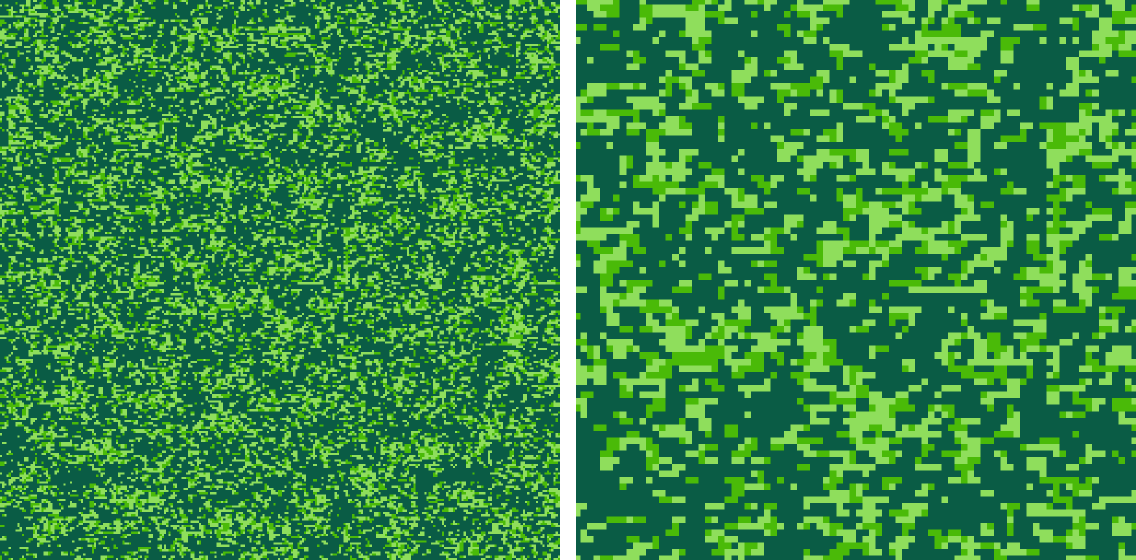
Left, the full canvas; right, a detail of the centre.
This texture is drawn by a WebGL 1 fragment shader. Its source:

```glsl
precision highp float;
// Tiling pixel-art grass: short light and mid green flecks on dark green.

uniform vec2 u_resolution;

float hash(vec2 p) {
  vec3 q = fract(p.xyx * vec3(0.1031, 0.1030, 0.0973));
  q += dot(q, q.yzx + 33.33);
  return fract((q.x + q.y) * q.z);
}

// Contribution of one lattice corner, wrapped to the period
float corner(vec2 cell, vec2 offset, vec2 period, float seed) {
  float angle = 6.28318 * hash(mod(cell, period) + seed);
  return dot(vec2(cos(angle), sin(angle)), offset);
}

// Gradient noise with a whole number of lattice cells across the tile
float noise(vec2 uv, vec2 period, float seed) {
  vec2 p = uv * period;
  vec2 i = floor(p);
  vec2 f = p - i;
  vec2 s = f * f * f * (f * (f * 6.0 - 15.0) + 10.0);
  vec2 e = vec2(1.0, 0.0);
  float low = mix(corner(i, f, period, seed),
                  corner(i + e, f - e, period, seed), s.x);
  float high = mix(corner(i + e.yx, f - e.yx, period, seed),
                   corner(i + 1.0, f - 1.0, period, seed), s.x);
  return mix(low, high, s.y);
}

vec3 grass(vec2 uv) {
  // Snap to the centres of square blocks
  vec2 block = (floor(uv * 256.0) + 0.5) / 256.0;

  // Flat flecks, bent by a rounder layer and gathered into loose clumps
  float fleck = noise(block, vec2(75.0, 128.0), 11.0)
              + 0.7 * noise(block, vec2(101.0, 118.0), 213.0)
              + 0.6 * noise(block, vec2(19.0, 23.0), 417.0);
  float tint = noise(block, vec2(83.0, 107.0), 619.0);

  vec3 soil = vec3(0.04, 0.36, 0.27);
  vec3 midBlade = vec3(0.29, 0.73, 0.03);
  vec3 lightBlade = vec3(0.56, 0.87, 0.36);
  vec3 blade = mix(midBlade, lightBlade, step(-0.07, tint));
  return mix(soil, blade, step(0.1, fleck));
}

void main() {
  // Average four samples per pixel to smooth the block edges
  vec3 color = vec3(0.0);
  for (int y = 0; y < 2; y++) {
    for (int x = 0; x < 2; x++) {
      vec2 shift = vec2(float(x), float(y)) * 0.5 - 0.25;
      color += grass((gl_FragCoord.xy + shift) / u_resolution);
    }
  }
  gl_FragColor = vec4(color / 4.0, 1.0);
}
```
